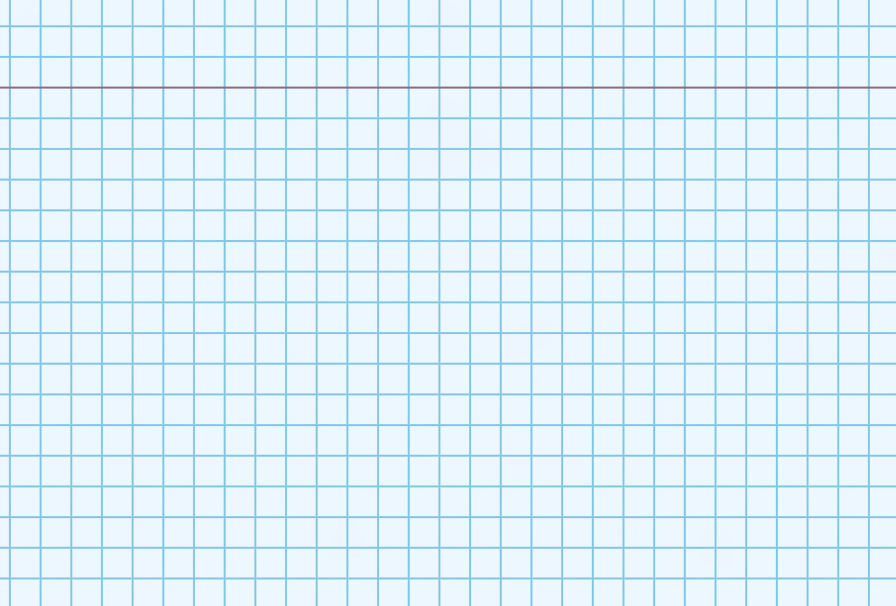
Reproduce this pattern procedurally as a Shadertoy shader.

```glsl
// Pale blue graph paper with thin square ruling and one muted red header rule.
#define PITCH 0.03424          // grid spacing, in canvas widths
#define FIRST_LINE vec2(0.01107, 0.0293) // first rules from left and top
#define RULE_WIDTH 0.00215     // thickness of the blue rules
#define HEADER_WIDTH 0.0022    // thickness of the red rule
#define HEADER_ROW 2.0         // row carrying the red rule, from the top
#define SOFTNESS 1.15          // edge filter size, in output samples
#define INK_VARIATION 0.06
#define PAPER_VARIATION 0.004
#define PAPER_COLOR vec3(0.93, 0.968, 1.0)
#define RULE_COLOR vec3(0.485, 0.778, 0.888)
#define HEADER_COLOR vec3(0.55, 0.42, 0.48)

vec2 hashGradient(vec2 cell) {
    vec3 p = fract(cell.xyx * vec3(0.1031, 0.1030, 0.0973));
    p += dot(p, p.yzx + 33.33);
    return 2.0 * fract((p.xx + p.yz) * p.zy) - 1.0;
}

float gradientNoise(vec2 p) {
    vec2 i = floor(p), f = fract(p);
    vec2 u = f * f * f * (f * (f * 6.0 - 15.0) + 10.0);
    vec2 e = vec2(0.0, 1.0);
    float low = mix(dot(hashGradient(i), f),
                    dot(hashGradient(i + e.yx), f - e.yx), u.x);
    float high = mix(dot(hashGradient(i + e.xy), f - e.xy),
                     dot(hashGradient(i + e.yy), f - e.yy), u.x);
    return mix(low, high, u.y);
}

// Share of a filter window that is covered by a stripe at this distance.
float stripeCoverage(float distance, float width, float window) {
    float right = min(distance + 0.5 * window, 0.5 * width);
    float left = max(distance - 0.5 * window, -0.5 * width);
    return max(right - left, 0.0) / window;
}

void mainImage(out vec4 fragColor, in vec2 fragCoord) {
    // Canvas widths, measured from the top left corner
    vec2 p = vec2(fragCoord.x, iResolution.y - fragCoord.y) / iResolution.x;
    float window = SOFTNESS / iResolution.x;

    // Signed distance to the nearest rule on each axis
    vec2 grid = (p - FIRST_LINE) / PITCH;
    vec2 offset = (fract(grid + 0.5) - 0.5) * PITCH;

    // Paper with a faint tonal drift
    vec3 color = PAPER_COLOR + PAPER_VARIATION * gradientNoise(p * 9.0);

    // Blue rules, with slightly uneven ink
    float ink = 1.0 + INK_VARIATION * gradientNoise(p * 40.0 + 7.3);
    float vertical = stripeCoverage(offset.x, RULE_WIDTH, window);
    float horizontal = stripeCoverage(offset.y, RULE_WIDTH, window);
    float isHeader = 1.0 - step(0.5, abs(grid.y - HEADER_ROW));
    horizontal *= 1.0 - isHeader;
    float rules = max(vertical, horizontal);
    color = mix(color, RULE_COLOR, clamp(rules * ink, 0.0, 1.0));

    // Red header rule over the grid
    float header = isHeader * stripeCoverage(offset.y, HEADER_WIDTH, window);
    color = mix(color, HEADER_COLOR, header);

    fragColor = vec4(color, 1.0);
}
```
